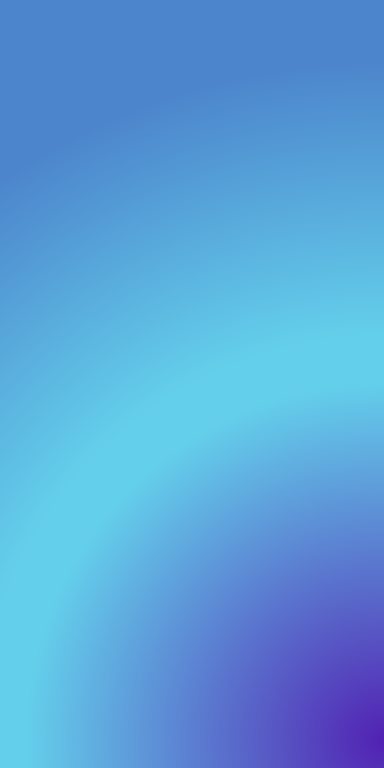
This background is drawn by a Shadertoy shader. Its source:

```glsl
const vec3 PURPLE = vec3(0.32, 0.13, 0.70);
const vec3 CYAN = vec3(0.39, 0.81, 0.92);
const vec3 BLUE = vec3(0.30, 0.52, 0.80);

// Linear ramp from 0 to 1 between two radii
float ramp(float start, float end, float radius) {
    return clamp((radius - start) / (end - start), 0.0, 1.0);
}

void mainImage(out vec4 fragColor, in vec2 fragCoord) {
    // Canvas spans 1 wide by 2 high
    vec2 position = fragCoord / iResolution.xy * vec2(1.0, 2.0);
    float radius = length(position - vec2(1.0, 0.07));

    // Purple glow in the corner, cyan ring, blue beyond
    vec3 color = mix(PURPLE, CYAN, ramp(0.0, 0.93, radius));
    color = mix(color, BLUE, ramp(1.06, 1.77, radius));

    fragColor = vec4(color, 1.0);
}
```
